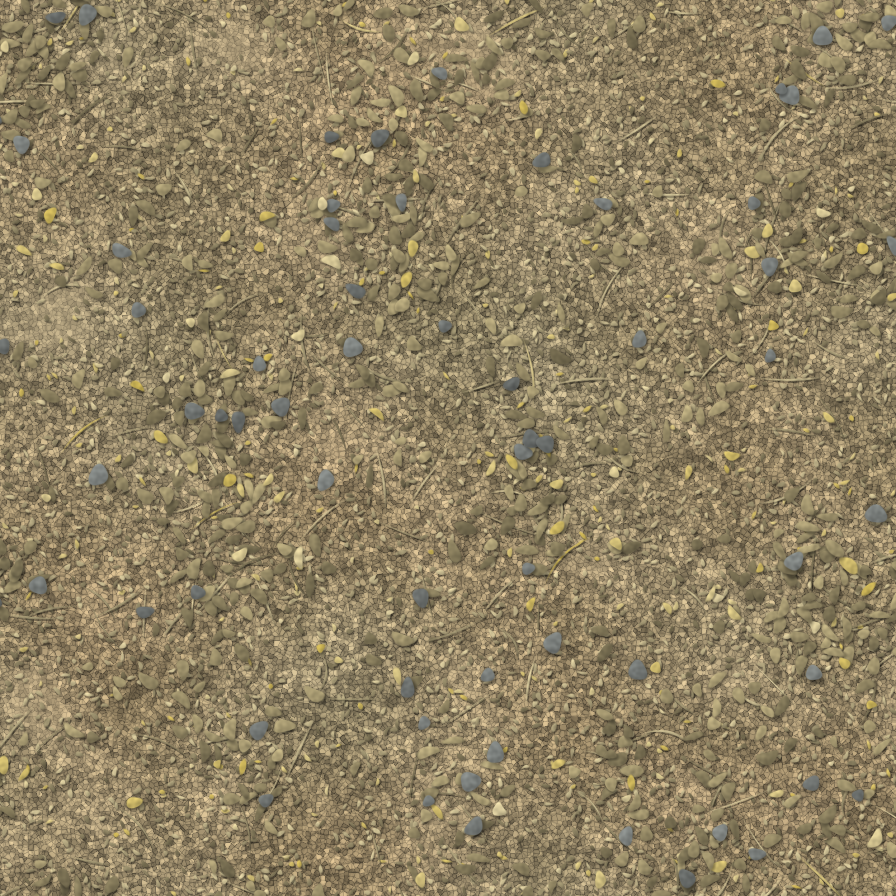
This texture is drawn by a WebGL 2 fragment shader. Its source:

```glsl
#version 300 es
precision highp float;
// Dry sandy ground strewn with leaf litter, pebbles and twigs.
// Cellular grit lies over gradient-noise soil; loops over jittered grid cells
// scatter rounded pieces, gathered into clumps by a low-frequency mask.

#define SOIL_LIGHT vec3(0.715, 0.640, 0.497)
#define SOIL_DARK vec3(0.610, 0.545, 0.413)
#define LITTER_DARK vec3(0.440, 0.405, 0.300)
#define LITTER_LIGHT vec3(0.700, 0.645, 0.475)
#define STONE_GREY vec3(0.440, 0.455, 0.445)
#define STRAW_PALE vec3(0.830, 0.775, 0.600)
#define LEAF_YELLOW vec3(0.770, 0.680, 0.320)
#define FINE_GRAINS 190.0
#define COARSE_GRAINS 105.0
#define CLUMP_SCALE vec2(6.0, 5.0)
#define SHADOW_OFFSET vec2(0.0012, -0.0018)
#define SHADOW_DEPTH 0.32

out vec4 fragColor;
uniform vec2 u_resolution;

vec3 hash3(vec2 p) {
  vec3 q = fract(vec3(p.xyx) * vec3(0.1031, 0.1030, 0.0973));
  q += dot(q, q.yxz + 33.33);
  return fract((q.xxy + q.yzz) * q.zyx);
}

float cornerSlope(vec2 corner, vec2 offset) {
  return dot(hash3(corner).xy * 2.0 - 1.0, offset);
}

float gradientNoise(vec2 p) {
  vec2 i = floor(p), f = fract(p);
  vec2 w = f * f * f * (f * (f * 6.0 - 15.0) + 10.0);
  vec2 e = vec2(1.0, 0.0);
  return mix(mix(cornerSlope(i, f), cornerSlope(i + e, f - e), w.x),
             mix(cornerSlope(i + e.yx, f - e.yx), cornerSlope(i + e.xx, f - e.xx), w.x), w.y);
}

float fbm(vec2 p) {
  float sum = 0.0, amplitude = 1.0;
  for (int i = 0; i < 4; i++) {
    sum += amplitude * gradientNoise(p);
    p = mat2(1.6, 1.2, -1.2, 1.6) * p + 17.3;
    amplitude *= 0.5;
  }
  return sum;
}

// 0 on bare soil, 1 inside a drift of litter
float clump(vec2 uv) {
  return smoothstep(-0.08, 0.38, fbm(uv * CLUMP_SCALE + 41.0));
}

// Cellular grains: x = random tone, y = 0 in the gaps and 1 on the grain
vec2 grit(vec2 p) {
  vec2 base = floor(p);
  float nearest = 8.0, second = 8.0, tone = 0.0;
  for (int j = -1; j <= 1; j++)
    for (int i = -1; i <= 1; i++) {
      vec2 cell = base + vec2(i, j);
      vec3 h = hash3(cell + 7.0);
      float d = length(cell + h.xy - p);
      if (d < nearest) { second = nearest; nearest = d; tone = h.z; }
      else second = min(second, d);
    }
  return vec2(tone, smoothstep(0.0, 0.35, second - nearest));
}

// Scatters bent, rounded pieces with soft shadows over the colour below
void scatter(inout vec3 colour, vec2 uv, float cells, float seed, vec2 size, float bend,
             float cover, float clumping, vec3 dark, vec3 light, float accent) {
  float pixel = 1.0 / u_resolution.y;
  vec2 base = floor(uv * cells);
  for (int j = -1; j <= 1; j++)
    for (int i = -1; i <= 1; i++) {
      vec2 cell = base + vec2(i, j);
      vec3 place = hash3(cell + seed), form = hash3(cell + seed + 71.0);
      vec3 look = hash3(cell + seed + 137.0);
      vec2 centre = (cell + place.xy) / cells;
      if (place.z > cover * mix(1.0, clump(centre), clumping)) continue;
      float c = cos(form.x * 6.2832), s = sin(form.x * 6.2832);
      mat2 turn = mat2(c, -s, s, c);
      vec2 extent = size * mix(vec2(0.6, 0.65), vec2(1.25), form.yz);
      vec2 q = turn * (uv - centre) / extent;
      q.y += bend * (look.y - 0.5) * (q.x * q.x - 0.4);
      float wobble = 1.0 + 0.1 * sin(3.0 * atan(q.y, q.x) + look.z * 6.2832);
      float radius = length(q) * wobble;
      float shade = length(q - turn * SHADOW_OFFSET / extent);
      colour *= 1.0 - SHADOW_DEPTH * smoothstep(1.5, 0.75, shade);
      vec3 tint = mix(dark, light, look.x);
      if (look.z < accent) tint = mix(LEAF_YELLOW, STRAW_PALE, look.y);
      float lit = dot(q, turn * vec2(-0.5, 0.85));
      tint *= 1.0 + 0.11 * lit + 0.22 * gradientNoise(uv * 170.0 + seed);
      float soft = 0.8 * pixel / min(extent.x, extent.y);
      colour = mix(colour, tint, smoothstep(1.0 + soft, 1.0 - soft, radius));
    }
}

void main() {
  vec2 uv = gl_FragCoord.xy / u_resolution.y;

  // Soil with broad patches and a faint warm drift
  float patches = fbm(uv * 7.0 + 3.0);
  vec3 colour = mix(SOIL_DARK, SOIL_LIGHT, smoothstep(-0.5, 0.5, patches));
  colour *= 1.0 + vec3(0.05, 0.0, -0.03) * gradientNoise(uv * 4.0 + 9.0);

  // Grit, fainter where dust has settled
  vec2 fine = grit(uv * FINE_GRAINS), coarse = grit(uv * COARSE_GRAINS + 0.5);
  float rough = mix(1.0, 0.55, smoothstep(0.15, 0.6, patches));
  colour *= 1.0 + rough * (0.40 * (fine.x - 0.5) - 0.22 * (1.0 - fine.y));
  colour *= 1.0 + rough * (0.26 * (coarse.x - 0.5) - 0.15 * (1.0 - coarse.y));

  // Crumbs, twigs, leaves, pebbles, then a few bright flakes
  scatter(colour, uv, 115.0, 11.0, vec2(0.0042, 0.0022), 0.6, 0.40, 0.4, LITTER_DARK, STRAW_PALE, 0.08);
  scatter(colour, uv, 26.0, 223.0, vec2(0.0220, 0.0011), 7.0, 0.50, 0.7, LITTER_DARK, STRAW_PALE, 0.05);
  scatter(colour, uv, 52.0, 331.0, vec2(0.0105, 0.0056), 0.7, 0.75, 0.95, LITTER_DARK, LITTER_LIGHT, 0.05);
  scatter(colour, uv, 30.0, 457.0, vec2(0.0100, 0.0088), 0.1, 0.22, 0.9, STONE_GREY * 0.88, STONE_GREY * 1.15, 0.0);
  scatter(colour, uv, 40.0, 569.0, vec2(0.0080, 0.0048), 0.7, 0.06, 0.3, LEAF_YELLOW, STRAW_PALE, 0.3);
  fragColor = vec4(clamp(colour, 0.0, 1.0), 1.0);
}
```
